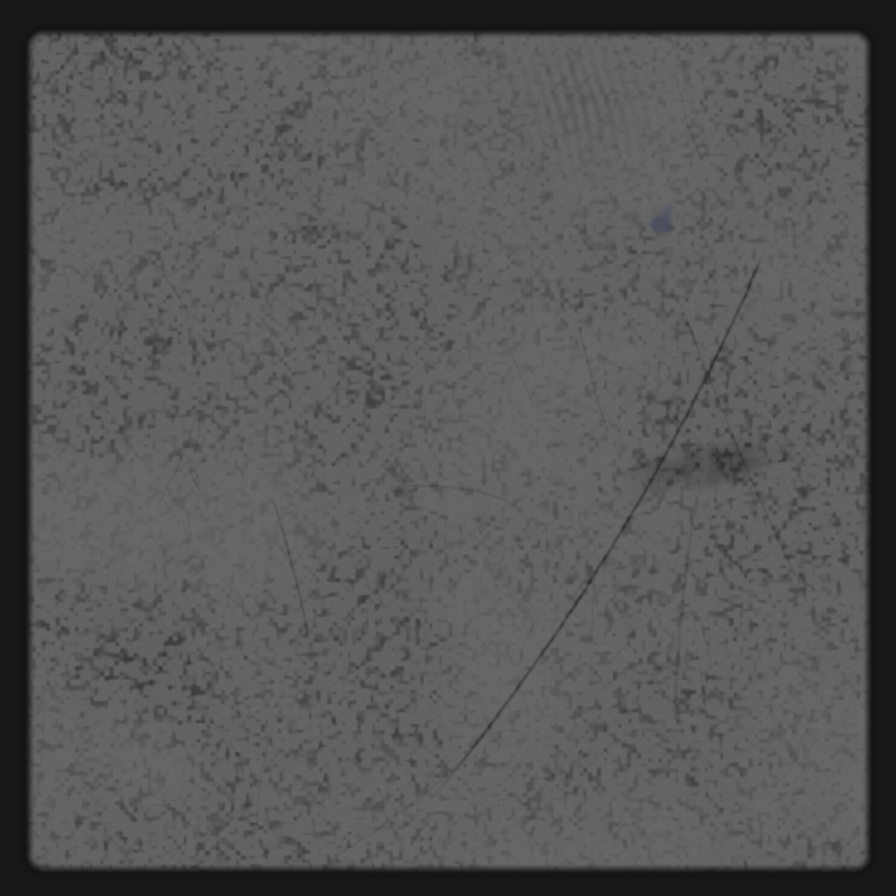
A Shadertoy shader for this texture:

```glsl
const vec3 FRAME_COLOR = vec3(0.096);
const vec3 PLATE_COLOR = vec3(0.402);
const vec3 STAIN_COLOR = vec3(0.27, 0.29, 0.36);
const vec2 PLATE_CENTER = vec2(0.501, 0.4965);
const vec2 PLATE_HALF = vec2(0.472, 0.4705);
const float CORNER_RADIUS = 0.02;
const float EDGE_SOFTNESS = 0.011;
const float GRAIN_FREQ = 185.0;
const float GRAIN_DEPTH = 0.105;
const float PATCH_FREQ = 7.0;
const float SCRATCH_WIDTH = 0.0017;
const int HAIRLINES = 34;

float hash(vec2 p) {
    vec3 q = fract(vec3(p.xyx) * 0.1031);
    q += dot(q, q.yzx + 33.33);
    return fract((q.x + q.y) * q.z);
}

float noise(vec2 p) {
    vec2 i = floor(p), f = fract(p);
    f = f * f * (3.0 - 2.0 * f);
    return mix(mix(hash(i), hash(i + vec2(1, 0)), f.x),
               mix(hash(i + vec2(0, 1)), hash(i + vec2(1, 1)), f.x), f.y);
}

float fbm(vec2 p) {
    float sum = 0.0, amp = 0.5;
    for (int i = 0; i < 4; i++) {
        sum += amp * noise(p);
        p = mat2(1.6, 1.2, -1.2, 1.6) * p + 7.3;
        amp *= 0.5;
    }
    return sum / 0.9375;
}

float roundedBox(vec2 p, vec2 halfSize, float radius) {
    vec2 q = abs(p) - halfSize + radius;
    return length(max(q, 0.0)) + min(max(q.x, q.y), 0.0) - radius;
}

// Soft elliptical mask
float blob(vec2 p, vec2 center, vec2 size) {
    vec2 q = (p - center) / size;
    return exp(-dot(q, q));
}

// Bowed line from a to b, fading at both ends
float scratch(vec2 p, vec2 a, vec2 b, float bow, float width) {
    float len = length(b - a);
    vec2 dir = (b - a) / len;
    vec2 q = p - a;
    float t = dot(q, dir) / len;
    float side = dot(q, vec2(dir.y, -dir.x)) - 4.0 * bow * t * (1.0 - t);
    float ends = smoothstep(0.0, 0.12, t) * smoothstep(1.0, 0.94, t);
    float w = max(width, 0.7 / iResolution.y);
    return ends * exp(-side * side / (w * w));
}

// Small scratches scattered over the plate, mostly steep
float hairlines(vec2 p) {
    float sum = 0.0;
    for (int i = 0; i < HAIRLINES; i++) {
        float k = float(i);
        vec2 start = vec2(hash(vec2(k, 3.0)), hash(vec2(k, 11.0)));
        float angle = mix(-2.0, -0.75, hash(vec2(k, 23.0)));
        float len = mix(0.03, 0.13, hash(vec2(k, 31.0)));
        float bow = (hash(vec2(k, 43.0)) - 0.5) * 0.012;
        float depth = mix(0.15, 0.7, hash(vec2(k, 59.0)));
        vec2 end = start + len * vec2(cos(angle), sin(angle));
        sum += depth * scratch(p, start, end, bow, SCRATCH_WIDTH * 0.8);
    }
    return sum;
}

float namedScratches(vec2 p) {
    float s = 2.5 * scratch(p, vec2(0.475, 0.10), vec2(0.855, 0.724), 0.027, SCRATCH_WIDTH * 1.15);
    s += 0.6 * scratch(p, vec2(0.36, 0.035), vec2(0.51, 0.145), 0.004, SCRATCH_WIDTH);
    s += 1.3 * scratch(p, vec2(0.302, 0.45), vec2(0.345, 0.284), -0.003, SCRATCH_WIDTH);
    s += 0.8 * scratch(p, vec2(0.645, 0.642), vec2(0.68, 0.512), 0.002, SCRATCH_WIDTH);
    s += 0.9 * scratch(p, vec2(0.755, 0.675), vec2(0.898, 0.336), 0.005, SCRATCH_WIDTH);
    s += 0.9 * scratch(p, vec2(0.775, 0.427), vec2(0.753, 0.193), 0.004, SCRATCH_WIDTH * 1.3);
    s += 0.9 * scratch(p, vec2(0.43, 0.456), vec2(0.572, 0.44), -0.008, SCRATCH_WIDTH);
    return s;
}

void mainImage(out vec4 fragColor, in vec2 fragCoord) {
    vec2 uv = fragCoord / iResolution.xy;
    vec2 wobble = vec2(noise(uv * 45.0), noise(uv * 45.0 + 50.0)) - 0.5;
    vec2 rough = uv + 0.004 * wobble;

    // Worn patches and fine dark grain
    float wear = smoothstep(0.25, 0.75, fbm(uv * PATCH_FREQ + 2.0));
    wear += 0.6 * blob(uv, vec2(0.176, 0.264), vec2(0.05));
    float grain = noise(rough * GRAIN_FREQ);
    float clumps = noise(rough * GRAIN_FREQ * 0.55 + 19.0);
    float specks = smoothstep(0.42, 1.0, 0.65 * grain + 0.35 * clumps);
    float shade = GRAIN_DEPTH * specks * (0.45 + 0.9 * wear);
    shade += 0.016 * wear + 0.014 * (noise(uv * GRAIN_FREQ * 1.4 + 70.0) - 0.5);

    // Fingerprint ridges and rubbed smudge
    float ridges = 0.5 + 0.5 * sin(dot(rough, vec2(470.0, 130.0)) + 5.0 * noise(uv * 16.0));
    shade += 0.045 * ridges * blob(uv, vec2(0.65, 0.885), vec2(0.065, 0.055));
    vec2 tilted = uv - vec2(0.0, 0.15 * (uv.x - 0.79));
    float smudge = blob(tilted + 3.0 * (rough - uv), vec2(0.785, 0.48), vec2(0.085, 0.024));
    shade += 0.085 * smoothstep(0.2, 0.75, smudge) * (0.4 + 0.8 * clumps);

    // Scratches, broken up by the grain
    float broken = 0.65 + 0.5 * grain;
    shade += 0.055 * broken * (namedScratches(uv + 0.0012 * wobble) + hairlines(rough));
    vec3 plate = PLATE_COLOR - min(shade, 0.2);

    // Bluish stain
    float stain = blob(uv + 5.0 * (rough - uv), vec2(0.743, 0.757), vec2(0.016, 0.014));
    plate = mix(plate, STAIN_COLOR, 0.8 * smoothstep(0.3, 0.8, stain));

    // Rounded plate set in a dark frame
    float dist = roundedBox(uv - PLATE_CENTER, PLATE_HALF, CORNER_RADIUS);
    vec3 frame = FRAME_COLOR - 0.025 * exp(-max(dist, 0.0) / 0.006);
    float inside = smoothstep(0.002, -EDGE_SOFTNESS, dist);
    fragColor = vec4(mix(frame, plate, inside), 1.0);
}
```
